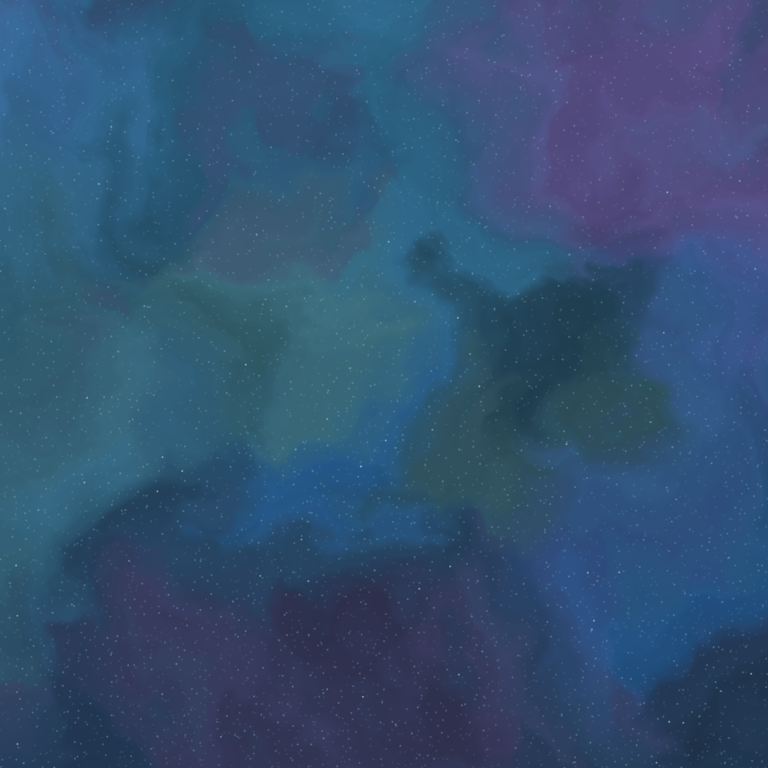
Write a Shadertoy shader that draws this background.

```glsl
// Soft teal, blue and violet nebula clouds under a fine dusting of faint stars.

// Palette
const vec3 NAVY   = vec3(0.14, 0.23, 0.34);
const vec3 AZURE  = vec3(0.17, 0.38, 0.51);
const vec3 STEEL  = vec3(0.21, 0.40, 0.58);
const vec3 TEAL   = vec3(0.20, 0.37, 0.44);
const vec3 SAGE   = vec3(0.22, 0.40, 0.45);
const vec3 MOSS   = vec3(0.18, 0.31, 0.35);
const vec3 SHADOW = vec3(0.12, 0.25, 0.33);
const vec3 COBALT = vec3(0.14, 0.35, 0.56);
const vec3 INDIGO = vec3(0.20, 0.31, 0.52);
const vec3 VIOLET = vec3(0.33, 0.30, 0.51);
const vec3 PLUM   = vec3(0.25, 0.21, 0.35);
const vec3 STAR   = vec3(0.58, 0.76, 0.82);

// Cloud shape
const float BILLOW_SCALE = 3.2;
const float BILLOW_WARP  = 0.20;
const float WISP_SCALE   = 8.5;
const float WISP_WARP    = 0.065;
const float SHADING      = 0.22;
const float TINT         = 0.32;

// Stars
const int   STAR_LAYERS  = 3;
const float STAR_CELLS   = 70.0;
const float STAR_RADIUS  = 0.0010;
const float STAR_DENSITY = 0.42;

vec2 hash2(vec2 p) {
    vec3 h = fract(p.xyx * vec3(0.1031, 0.1030, 0.0973));
    h += dot(h, h.yzx + 33.33);
    return fract((h.xx + h.yz) * h.zy);
}

vec2 gradientAt(vec2 cell) {
    float angle = 6.2832 * hash2(cell + 71.0).x;
    return vec2(cos(angle), sin(angle));
}

float gradientNoise(vec2 p) {
    vec2 i = floor(p), f = fract(p);
    vec2 u = f * f * f * (f * (f * 6.0 - 15.0) + 10.0);
    vec2 e = vec2(0.0, 1.0);
    float a = dot(gradientAt(i), f);
    float b = dot(gradientAt(i + e.yx), f - e.yx);
    float c = dot(gradientAt(i + e.xy), f - e.xy);
    float d = dot(gradientAt(i + e.yy), f - e.yy);
    return mix(mix(a, b, u.x), mix(c, d, u.x), u.y);
}

float fbm(vec2 p) {
    float sum = 0.0, gain = 1.0;
    for (int i = 0; i < 5; i++) {
        sum += gain * gradientNoise(p);
        p = mat2(1.6, 1.2, -1.2, 1.6) * p + 5.3;
        gain *= 0.47;
    }
    return sum;
}

vec2 fbm2(vec2 p) {
    return vec2(fbm(p), fbm(p + vec2(37.2, 17.8)));
}

// Soft elliptical coverage, made ragged by the warped coordinates
float cloud(vec2 p, vec2 centre, vec2 radius) {
    return 1.0 - smoothstep(0.45, 1.25, length((p - centre) / radius));
}

vec3 nebula(vec2 p) {
    vec2 billow = fbm2(p * BILLOW_SCALE + 3.7);
    vec2 q = p + BILLOW_WARP * billow;
    q += WISP_WARP * fbm2(p * WISP_SCALE + 2.0 * billow);

    // Broad colour regions
    vec3 col = mix(NAVY, AZURE, smoothstep(0.12, 0.62, q.y));
    col = mix(col, STEEL, 0.9 * cloud(q, vec2(0.0, 0.95), vec2(0.22, 0.25)));
    col = mix(col, TEAL, 0.9 * cloud(q, vec2(0.0, 0.46), vec2(0.24, 0.34)));
    col = mix(col, INDIGO, 0.9 * cloud(q, vec2(0.92, 0.46), vec2(0.30, 0.33)));
    col = mix(col, VIOLET, cloud(q, vec2(0.93, 0.88), vec2(0.32, 0.33)));
    col = mix(col, COBALT, 0.8 * cloud(q, vec2(0.48, 0.40), vec2(0.18, 0.12)));
    col = mix(col, COBALT, 0.9 * cloud(q, vec2(0.99, 0.28), vec2(0.15, 0.11)));
    col = mix(col, PLUM, 0.6 * cloud(q, vec2(0.40, 0.10), vec2(0.26, 0.13)));

    // Central masses and dark dust
    col = mix(col, SAGE, 0.9 * cloud(q, vec2(0.31, 0.59), vec2(0.17, 0.18)));
    col = mix(col, SHADOW, 0.65 * cloud(q, vec2(0.24, 0.76), vec2(0.12, 0.11)));
    col = mix(col, MOSS, 0.95 * cloud(q, vec2(0.66, 0.46), vec2(0.16, 0.16)));
    col = mix(col, SHADOW, 0.85 * cloud(q, vec2(0.67, 0.55), vec2(0.17, 0.07)));

    // Drifting tints and light
    float drift = fbm(q * 3.6 + 11.0);
    float light = fbm(q * 4.5 + 23.0);
    col = mix(col, PLUM * 1.15, TINT * smoothstep(0.10, 0.55, drift));
    col = mix(col, AZURE, TINT * smoothstep(0.10, 0.55, -drift));
    return col * (1.0 + SHADING * light);
}

float starfield(vec2 p) {
    float pixel = 1.0 / iResolution.y, glow = 0.0;
    for (int i = 0; i < STAR_LAYERS; i++) {
        vec2 g = p * STAR_CELLS + 19.7 * float(i);
        vec2 cell = floor(g) + 131.0 * float(i);
        vec2 place = 0.1 + 0.8 * hash2(cell);
        vec2 kind = hash2(cell + 57.0);
        float dist = length(fract(g) - place) / STAR_CELLS;
        float present = step(kind.x, STAR_DENSITY * mix(1.25, 0.75, p.y));
        float power = 0.10 + 0.30 * pow(kind.y, 3.0) + 0.4 * smoothstep(0.985, 1.0, kind.y);
        glow += present * power * (1.0 - smoothstep(0.0, STAR_RADIUS + pixel, dist));
    }
    return min(glow, 1.0);
}

void mainImage(out vec4 fragColor, in vec2 fragCoord) {
    vec2 p = fragCoord / iResolution.y;
    fragColor = vec4(mix(nebula(p), STAR, starfield(p)), 1.0);
}
```
